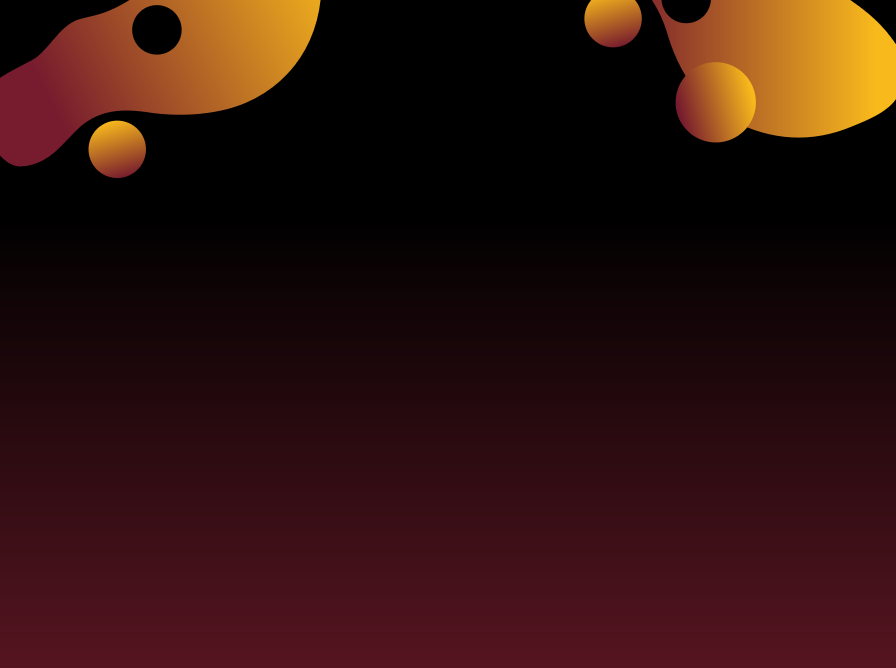
Reproduce this background procedurally as a WebGL 1 fragment shader.

```glsl
precision highp float;

uniform vec2 u_resolution;

// Design units: the canvas is GRID wide, y runs down from the top edge
const float GRID = 768.0;
const int CURVE_STEPS = 14;

const vec3 BLACK = vec3(0.0);
const vec3 MAROON = vec3(0.335, 0.082, 0.127);
const vec3 WINE = vec3(0.465, 0.110, 0.180);
const vec3 GOLD = vec3(0.973, 0.725, 0.110);

const float FADE_START = 0.325; // share of the height, from the top
const float BALL_RADIUS = 24.6;
const float BIG_BALL_RADIUS = 34.4;
const float HOLE_RADIUS = 21.2;
const vec2 BALL_TILT = vec2(7.0, 24.0);
const vec2 BIG_BALL_TILT = vec2(31.0, -8.0);

const vec2 LEFT_BALL = vec2(100.5, 128.0);
const vec2 TOP_BALL = vec2(525.5, 16.0);
const vec2 BIG_BALL = vec2(613.5, 87.7);
const vec2 LEFT_HOLE = vec2(134.5, 25.6);
const vec2 RIGHT_HOLE = vec2(588.2, -1.3);

// Closed outline traced by a pen: squared distance and inside/outside sign
struct Outline {
    vec2 pen;
    float dist2;
    float side;
};

Outline startAt(vec2 a) {
    return Outline(a, 1e9, 1.0);
}

void lineTo(inout Outline o, vec2 p, vec2 b) {
    vec2 a = o.pen;
    vec2 e = b - a;
    vec2 w = p - a;
    vec2 gap = w - e * clamp(dot(w, e) / max(dot(e, e), 1e-6), 0.0, 1.0);
    o.dist2 = min(o.dist2, dot(gap, gap));
    bvec3 c = bvec3(p.y >= a.y, p.y < b.y, e.x * w.y > e.y * w.x);
    if (all(c) || !any(c)) o.side = -o.side;
    o.pen = b;
}

// Cubic Bezier from the pen to d
void curveTo(inout Outline o, vec2 p, vec2 b, vec2 c, vec2 d) {
    vec2 a = o.pen;
    for (int i = 1; i <= CURVE_STEPS; i++) {
        float t = float(i) / float(CURVE_STEPS);
        float u = 1.0 - t;
        lineTo(o, p, u * u * u * a + 3.0 * u * t * (u * b + t * c) + t * t * t * d);
    }
}

float signedDistance(Outline o) {
    return o.side * sqrt(o.dist2);
}

float leftBlob(vec2 p) {
    vec2 start = vec2(-10.0, 74.0);
    Outline o = startAt(start);
    curveTo(o, p, vec2(5.0, 62.0), vec2(18.0, 57.0), vec2(30.0, 50.0));
    curveTo(o, p, vec2(43.0, 41.0), vec2(52.0, 21.0), vec2(68.0, 16.5));
    curveTo(o, p, vec2(80.0, 13.0), vec2(90.0, 13.0), vec2(111.0, 0.0));
    lineTo(o, p, vec2(125.0, -10.0));
    lineTo(o, p, vec2(275.5, -10.0));
    curveTo(o, p, vec2(274.0, 35.0), vec2(250.0, 71.0), vec2(211.0, 88.0));
    curveTo(o, p, vec2(188.0, 98.0), vec2(155.0, 101.0), vec2(125.0, 96.0));
    curveTo(o, p, vec2(103.0, 93.0), vec2(87.0, 95.0), vec2(72.0, 106.0));
    curveTo(o, p, vec2(57.0, 117.0), vec2(45.0, 142.0), vec2(17.0, 142.7));
    curveTo(o, p, vec2(7.0, 142.0), vec2(0.0, 135.0), vec2(-10.0, 120.0));
    lineTo(o, p, start);
    return signedDistance(o);
}

float rightBlob(vec2 p) {
    vec2 start = vec2(550.0, -12.0);
    Outline o = startAt(start);
    curveTo(o, p, vec2(562.0, 3.0), vec2(568.0, 15.0), vec2(573.0, 32.0));
    curveTo(o, p, vec2(583.0, 65.0), vec2(605.0, 97.0), vec2(640.0, 109.0));
    curveTo(o, p, vec2(670.0, 121.0), vec2(700.0, 121.0), vec2(730.0, 108.5));
    curveTo(o, p, vec2(746.0, 102.0), vec2(760.0, 96.0), vec2(768.0, 85.0));
    curveTo(o, p, vec2(774.0, 75.0), vec2(774.0, 48.0), vec2(768.0, 38.0));
    curveTo(o, p, vec2(757.0, 22.0), vec2(745.0, 9.0), vec2(710.0, -12.0));
    lineTo(o, p, start);
    return signedDistance(o);
}

// Linear blend from wine at a to gold at b
vec3 wineToGold(vec2 p, vec2 a, vec2 b) {
    vec2 axis = b - a;
    return mix(WINE, GOLD, clamp(dot(p - a, axis) / dot(axis, axis), 0.0, 1.0));
}

void paint(inout vec3 color, vec3 ink, float dist, float pixel) {
    color = mix(color, ink, clamp(0.5 - dist / pixel, 0.0, 1.0));
}

void paintBall(inout vec3 color, vec2 p, vec2 center, float radius, vec2 tilt, float pixel) {
    vec3 ink = wineToGold(p, center - tilt, center + tilt);
    paint(color, ink, length(p - center) - radius, pixel);
}

void main() {
    float pixel = GRID / u_resolution.x;
    vec2 p = vec2(gl_FragCoord.x, u_resolution.y - gl_FragCoord.y) * pixel;

    // Backdrop
    float depth = 1.0 - gl_FragCoord.y / u_resolution.y;
    vec3 color = mix(BLACK, MAROON, clamp((depth - FADE_START) / (1.0 - FADE_START), 0.0, 1.0));

    // Blobs and their holes
    paint(color, wineToGold(p, vec2(45.0, 90.0), vec2(290.0, -30.0)), leftBlob(p), pixel);
    paint(color, wineToGold(p, vec2(535.0, 60.0), vec2(750.0, 60.0)), rightBlob(p), pixel);
    paint(color, BLACK, length(p - LEFT_HOLE) - HOLE_RADIUS, pixel);
    paint(color, BLACK, length(p - RIGHT_HOLE) - HOLE_RADIUS, pixel);

    // Balls
    paintBall(color, p, LEFT_BALL, BALL_RADIUS, -BALL_TILT, pixel);
    paintBall(color, p, TOP_BALL, BALL_RADIUS, -BALL_TILT, pixel);
    paintBall(color, p, BIG_BALL, BIG_BALL_RADIUS, BIG_BALL_TILT, pixel);

    gl_FragColor = vec4(color, 1.0);
}
```
